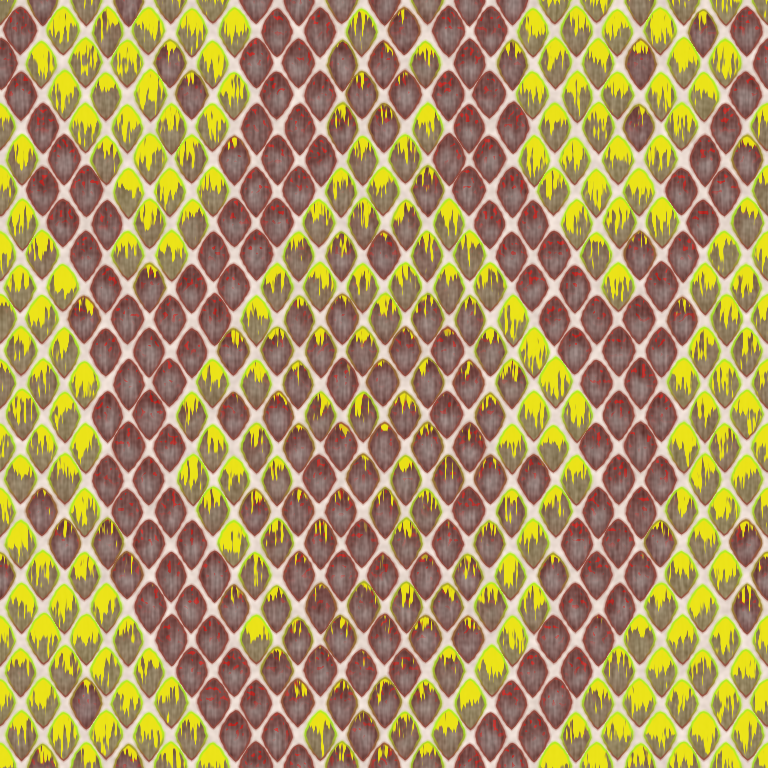
This pattern is drawn by a WebGL 2 fragment shader. Its source:

```glsl
#version 300 es
precision highp float;
// Snake skin: staggered lemon-shaped scales, lime streaks and winding maroon bands.

uniform vec2 u_resolution;
out vec4 fragColor;

const float TAU = 6.28319;
const vec2 GRID = vec2(18.0, 12.0);            // repeats across and down, two scales each
const vec2 HALF_SIZE = vec2(0.0210, 0.0325);   // scale half width and height

const vec3 CREAM = vec3(0.92, 0.86, 0.82);
const vec3 MAROON = vec3(0.41, 0.21, 0.19);
const vec3 SMOKE = vec3(0.58, 0.50, 0.48);
const vec3 OLIVE = vec3(0.58, 0.53, 0.37);
const vec3 YELLOW = vec3(0.95, 0.92, 0.08);
const vec3 LIME = vec3(0.68, 0.93, 0.14);
const vec3 RUST = vec3(0.58, 0.29, 0.24);
const vec3 RED = vec3(0.78, 0.12, 0.10);

vec2 hash2(vec2 cell) {
    uvec2 v = uvec2(cell) * 1664525u + 12345u;
    v.x += v.y * 1664525u;
    v.y += v.x * 1664525u;
    v ^= v >> 16u;
    v.x += v.y * 1664525u;
    v.y += v.x * 1664525u;
    v ^= v >> 16u;
    return vec2(v & 65535u) / 65535.0;
}

float gradientDot(vec2 cell, vec2 offset, vec2 period) {
    float angle = TAU * hash2(mod(cell, period)).x;
    return dot(vec2(cos(angle), sin(angle)), offset);
}

// Gradient noise that wraps over the unit square for whole frequencies.
float noise(vec2 p, vec2 frequency) {
    vec2 q = p * frequency, i = floor(q), f = q - i;
    vec2 u = f * f * f * (f * (f * 6.0 - 15.0) + 10.0), e = vec2(1.0, 0.0);
    float low = mix(gradientDot(i, f, frequency), gradientDot(i + e.xy, f - e.xy, frequency), u.x);
    float high = mix(gradientDot(i + e.yx, f - e.yx, frequency),
                     gradientDot(i + e.xx, f - e.xx, frequency), u.x);
    return 1.5 * mix(low, high, u.y);
}

// Approximate signed distance to a lemon, rounder above than below.
float lemon(vec2 p, vec2 halfSize) {
    float power = p.y > 0.0 ? 1.48 : 1.26;
    vec2 a = pow(abs(p) / halfSize + 1e-5, vec2(power));
    float r = max(pow(a.x + a.y, 1.0 / power), 0.01);
    return 0.85 * length(p) * (1.0 - 1.0 / r);
}

// How yellow a scale is, from its centre and two random values.
float yellowAmount(vec2 center, vec2 rnd) {
    float down = 1.0 - center.y;
    float side = abs(center.x - 0.5);
    float bandSide = 0.217 + 0.104 * cos(TAU * (down - 0.6));
    float band = abs(side - bandSide) - 0.058;
    float branch = abs(side - 0.515 + 0.39 * down) - 0.036;
    if (down > 0.03 && down < 0.46) band = min(band, branch);
    float inner = mix(0.36, 0.82, smoothstep(0.35, 0.75, side / bandSide))
                + 0.12 * cos(TAU * (down - 0.25));
    float amount = side < bandSide ? inner : 0.76;
    amount += 0.36 * (rnd.x - 0.5);
    amount *= rnd.y > 0.92 ? 0.4 : 1.0;
    return clamp(amount, 0.0, 1.0) * smoothstep(-0.006, 0.008, band + 0.02 * (rnd.y - 0.5));
}

vec3 scaleColor(vec2 p, vec2 t, float amount, float tilt) {
    float cloud = noise(p, vec2(44.0, 36.0));
    float grain = noise(p, vec2(170.0, 150.0));
    float streak = noise(p, vec2(230.0, 26.0)) + 0.5 * noise(p, vec2(380.0, 70.0));

    // Maroon body with a smoky lower middle and red flecks
    float smoke = smoothstep(0.75, -0.45, t.y + 0.6 * cloud) * smoothstep(1.0, 0.2, length(t));
    vec3 color = mix(MAROON, SMOKE, 0.25 + 0.75 * smoke);
    float fleck = smoothstep(0.3, 0.5, grain + 0.3 * cloud) * smoothstep(-0.3, 0.4, t.y);
    color = mix(color, RED, 0.75 * fleck * (1.0 - amount));
    color = mix(color, OLIVE, smoothstep(0.3, 0.85, amount) * 0.85);
    color += 0.05 * grain + 0.07 * streak;

    // Yellow running down from the top in streaks
    float flow = t.y + 0.75 * streak + 0.45 * cloud - 0.7 * t.x * t.x + 0.35 * tilt * t.x;
    float edge = mix(1.15, -0.38, amount);
    float paint = smoothstep(edge - 0.14, edge + 0.16, flow) * smoothstep(0.03, 0.2, amount);
    return mix(color, YELLOW, 0.93 * paint);
}

void main() {
    vec2 p = gl_FragCoord.xy / u_resolution;
    float pixel = 1.0 / min(u_resolution.x, u_resolution.y);

    // Nearest scale of the two staggered lattices
    vec2 q = p * GRID, local = vec2(0.0), id = vec2(0.0), size = HALF_SIZE;
    float d = 1.0;
    for (int k = 0; k < 2; k++) {
        vec2 center = k == 0 ? floor(q) + 0.5 : floor(q + 0.5);
        vec2 cell = mod(center, GRID);
        vec2 rnd = hash2(cell * 2.0 + 7.0);
        vec2 offset = (q - center) / GRID - 0.0036 * (rnd - 0.5);
        vec2 halfSize = HALF_SIZE * (0.95 + 0.1 * rnd.yx);
        float dist = lemon(offset, halfSize);
        if (dist < d) { d = dist; local = offset; id = cell; size = halfSize; }
    }

    vec2 rnd = hash2(id * 2.0 + 91.0);
    float amount = yellowAmount(id / GRID, rnd);
    vec2 t = local / size;
    d += 0.0007 * noise(p, vec2(140.0));

    // Skin between the scales
    vec3 skin = CREAM + 0.05 * noise(p, vec2(48.0)) + 0.04 * noise(p, vec2(130.0));
    vec3 rim = mix(RUST, LIME, smoothstep(0.12, 0.55, amount) * smoothstep(-1.0, 0.3, t.y));
    skin = mix(skin, rim, 0.35 * smoothstep(0.003, 0.0, d));

    // Scale body with a thin rim
    vec3 body = scaleColor(p, t, amount, 2.0 * rnd.y - 1.0);
    body = mix(body, rim, 0.85 * smoothstep(-0.0032, -0.0012, d));
    fragColor = vec4(mix(skin, body, smoothstep(0.7 * pixel, -0.7 * pixel, d)), 1.0);
}
```
